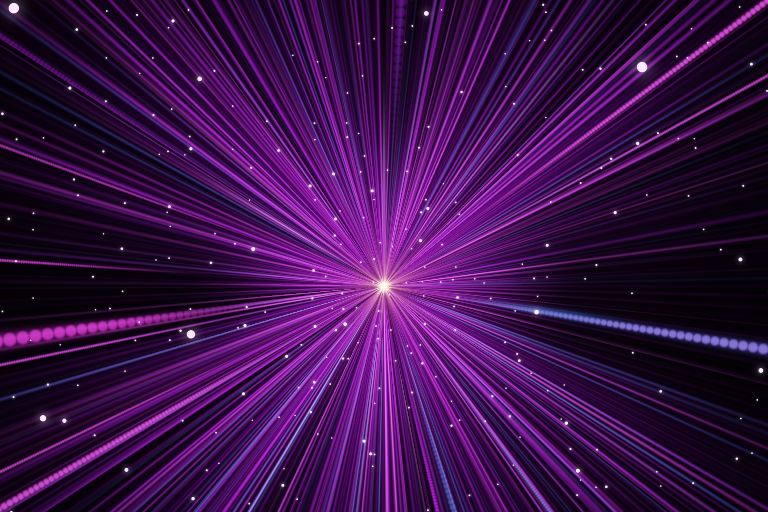
A WebGL 1 fragment shader for this background:

```glsl
precision highp float;
uniform vec2 u_resolution;

const float TAU = 6.2831853;
const vec3 PURPLE = vec3(0.60, 0.07, 0.82);
const vec3 PINK = vec3(0.95, 0.22, 0.95);
const vec3 BLUE = vec3(0.26, 0.34, 0.92);

float hash(vec2 p) {
  vec3 q = fract(p.xyx * vec3(0.1031, 0.1030, 0.0973));
  q += dot(q, q.yzx + 33.33);
  return fract((q.x + q.y) * q.z);
}

float bell(float x) {
  return exp(-x * x);
}

// Thin streaks in angular cells, each with its own hue and reach
vec3 streaks(float turn, float r, float pixel) {
  vec3 sum = vec3(0.0);
  for (int i = 0; i < 5; i++) {
    float layer = float(i);
    float count = floor(75.0 * pow(1.5, layer));
    float x = turn * count;
    vec2 id = vec2(floor(x), layer * 17.0 + 3.0);
    float power = hash(id);
    float reach = hash(id + 41.3);
    float hue = hash(id + 87.1);
    float width = 0.04 + 0.04 * layer * hash(id + 12.7);
    float soft = width + 0.4 * pixel * count / (TAU * r);
    float line = bell((fract(x) - 0.3 - 0.4 * reach) / soft) * width / soft;
    float start = 0.25 * hue * reach;
    float fade = smoothstep(start, start + 0.12, r + 0.06) * exp(-r * (0.6 + 3.4 * reach));
    vec3 color = mix(PURPLE, PINK, smoothstep(0.5, 0.75, hue));
    color = mix(color, BLUE, smoothstep(0.78, 0.83, hue));
    color += vec3(0.3, 0.25, 0.3) * pow(power, 8.0) * exp(-r * 2.0);
    sum += color * line * fade * power * power;
  }
  return sum * (2.6 + 1.8 * bell(r / 0.33));
}

// Radial beam whose beads grow with distance from the core
float beam(vec2 p, float angle, float width, float start, float pixel) {
  vec2 dir = vec2(cos(angle), sin(angle));
  float along = dot(p, dir);
  float safe = max(along, 0.001);
  float v = dot(p, vec2(-dir.y, dir.x)) / (safe * width);
  float u = (fract(log(safe) / (2.1 * width)) - 0.5) * 2.1;
  float aa = 0.15 + pixel / (safe * width);
  float bead = 1.0 - smoothstep(max(0.0, 1.0 - aa), 1.0 + aa, length(vec2(u, v)));
  return (0.75 * bead + 0.4 * bell(v * 0.8)) * smoothstep(start, start + 0.45, along);
}

float star(float d, float radius, float pixel) {
  float disc = 1.0 - smoothstep(radius - pixel * 0.7, radius + pixel * 0.7, d);
  return disc + 0.2 * bell(d / (radius * 2.2));
}

// Scattered sparks, denser towards the core
float sparks(vec2 p, float pixel) {
  float sum = 0.0;
  for (int i = 0; i < 3; i++) {
    float size = 9.0 * pow(1.9, float(i));
    vec2 id = floor(p * size) + 50.0 + 100.0 * float(i);
    vec2 jitter = 0.2 + 0.6 * vec2(hash(id + 5.2), hash(id + 9.7));
    vec2 local = (fract(p * size) - jitter) / size;
    float chance = 0.08 + 0.4 * exp(-5.0 * length(p - local));
    float radius = (0.024 + 0.018 * hash(id + 3.1)) / (size * 0.6 + 4.0);
    sum += step(hash(id), chance) * star(length(local), radius, pixel);
  }
  return sum;
}

void main() {
  vec2 p = (gl_FragCoord.xy - vec2(0.5, 0.441) * u_resolution) / u_resolution.y;
  float pixel = 1.0 / u_resolution.y;
  float r = max(length(p), 0.001);
  float a = atan(p.y, p.x);

  // Dark sectors at the sides and above, bright ones on the diagonals
  float sector = mix(0.13, 0.95, smoothstep(0.06, 0.65, abs(sin(a + 0.08 * sign(p.x)))));
  sector *= 1.0 - 0.6 * bell((a - 1.5) / 0.2);
  sector += 0.55 * bell((a + 2.72) / 0.24) + 0.3 * bell((a + 2.2) / 0.3);
  sector += 0.3 * bell((a - 2.4) / 0.25) + 0.2 * bell((a - 0.75) / 0.2);
  sector += 0.2 * bell((a + 0.5) / 0.2);
  float envelope = mix(1.0, sector, smoothstep(0.05, 0.4, r));
  envelope *= 1.0 - 0.45 * smoothstep(0.5, 0.9, r);

  // Violet haze with broad angular waves
  float waves = 0.6 + 0.2 * sin(a * 11.0 + 1.0) + 0.2 * sin(a * 23.0 + 2.0 * sin(a * 5.0));
  vec3 color = vec3(0.012, 0.002, 0.018);
  color += vec3(0.46, 0.03, 0.64) * waves * envelope * exp(-r * 2.8);
  color += streaks(fract(a / TAU + 0.5), r, pixel) * envelope;

  // Broad beaded beams
  color += vec3(1.1, 0.18, 1.0) * beam(p, -3.0, 0.017, 0.18, pixel);
  color += vec3(0.55, 0.48, 1.3) * beam(p, -0.164, 0.013, 0.10, pixel);
  color += vec3(0.1, 0.3, 0.6) * bell((a + 0.155) / 0.022) * bell((r - 0.3) / 0.13);
  color += PINK * 1.3 * beam(p, 0.640, 0.006, 0.08, pixel);
  color += PINK * 1.2 * beam(p, -2.617, 0.007, 0.10, pixel);
  color += PURPLE * 0.5 * beam(p, 1.511, 0.018, 0.15, pixel);

  // Narrow beams
  color += PINK * beam(p, 0.502, 0.003, 0.08, pixel);
  color += PINK * beam(p, -2.691, 0.003, 0.15, pixel);
  color += PINK * beam(p, -2.939, 0.003, 0.15, pixel);
  color += PINK * beam(p, 3.074, 0.003, 0.30, pixel);
  color += PINK * 0.8 * beam(p, 2.790, 0.003, 0.15, pixel);
  color += PURPLE * 0.5 * beam(p, 2.563, 0.005, 0.20, pixel);
  color += PURPLE * 1.3 * beam(p, -1.337, 0.007, 0.0, pixel);
  color += vec3(0.12, 0.3, 0.65) * beam(p, -1.270, 0.012, 0.05, pixel);
  color += vec3(0.4, 0.45, 1.0) * beam(p, -0.937, 0.005, 0.0, pixel);
  color += vec3(0.8, 0.6, 1.0) * bell((a - 2.596) / 0.007) * bell((r - 0.2) / 0.14);
  color += vec3(0.6, 0.4, 0.8) * bell(p.x / 0.002) * bell((p.y - 0.2) / 0.13);

  // Warm core with fine spikes
  float spikes = 0.5 + 0.5 * sin(a * 19.0 + 2.0 * sin(a * 7.0));
  color += vec3(0.6, 0.13, 0.55) * exp(-r * 13.0) * (0.4 + spikes);
  color += vec3(1.5, 0.95, 0.35) * exp(-r * 42.0) * (0.4 + spikes);
  color += vec3(3.0, 2.7, 1.7) * bell(r / 0.010);
  color = 1.0 - exp(-1.1 * color);

  // Sparks and the four largest lights
  float lights = sparks(p, pixel);
  lights += star(length(p - vec2(0.504, 0.428)), 0.010, pixel);
  lights += star(length(p - vec2(-0.723, 0.543)), 0.010, pixel);
  lights += star(length(p - vec2(-0.377, -0.094)), 0.008, pixel);
  lights += star(length(p - vec2(-0.666, -0.258)), 0.006, pixel);
  color = mix(color, vec3(0.98, 0.91, 1.0), min(lights, 1.0));
  gl_FragColor = vec4(color, 1.0);
}
```
